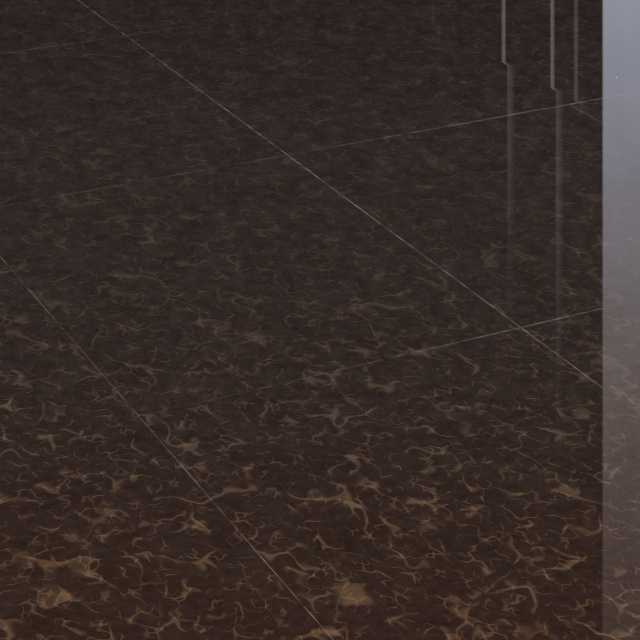
Give the GLSL for this texture, as a Shadertoy shader.

```glsl
vec2 hash2(vec2 cell) {
    vec3 h = fract(vec3(cell.xyx) * vec3(0.1031, 0.1030, 0.0973));
    h += dot(h, h.yzx + 33.33);
    return fract((h.xx + h.yz) * h.zy);
}

vec2 gradientAt(vec2 cell) {
    float angle = 6.2832 * hash2(cell).x;
    return vec2(cos(angle), sin(angle));
}

float gradientNoise(vec2 p) {
    vec2 i = floor(p), f = p - i;
    vec2 s = f * f * f * (f * (f * 6.0 - 15.0) + 10.0);
    float a = dot(gradientAt(i), f);
    float b = dot(gradientAt(i + vec2(1, 0)), f - vec2(1, 0));
    float c = dot(gradientAt(i + vec2(0, 1)), f - vec2(0, 1));
    float d = dot(gradientAt(i + vec2(1, 1)), f - vec2(1, 1));
    return mix(mix(a, b, s.x), mix(c, d, s.x), s.y);
}

// Gap between the two nearest scattered points, zero on cell borders
float cellBorder(vec2 p) {
    vec2 i = floor(p);
    float nearest = 9.0, second = 9.0;
    for (int k = 0; k < 9; k++) {
        vec2 cell = i + vec2(k % 3 - 1, k / 3 - 1);
        float d = length(cell + hash2(cell) - p);
        second = min(second, max(nearest, d));
        nearest = min(nearest, d);
    }
    return second - nearest;
}

// Angular, broken mineral veins in three sizes
float marbleVeins(vec2 p) {
    float veins = 0.0;
    float scale = 13.0, strength = 0.9;
    for (int i = 0; i < 3; i++) {
        vec2 q = p * scale + float(i) * 17.3;
        q += 0.5 * vec2(gradientNoise(q * 1.6), gradientNoise(q * 1.6 + 41.0));
        float patches = smoothstep(-0.08, 0.35, gradientNoise(q * 1.1 + 9.0));
        float crack = 1.0 - smoothstep(0.0, 0.08 + 0.14 * patches, cellBorder(q));
        veins += strength * crack * patches;
        scale *= 1.6;
        strength *= 0.85;
    }
    return veins;
}

// Thin worn joints between the tiles, x: receding, y: crossing
float tileSeams(vec2 tile, vec2 uv) {
    vec2 slope = sqrt(pow(dFdx(tile), vec2(2)) + pow(dFdy(tile), vec2(2)));
    vec2 dist = abs(fract(tile + 0.5) - 0.5) / (slope * iResolution.y);
    vec2 line = 1.0 - smoothstep(0.0, 0.0023, dist);
    float wear = clamp(0.75 + 1.1 * gradientNoise(tile * 7.0) + 1.1 * gradientNoise(tile * 31.0), 0.1, 1.3);
    float receding = tile.x > 1.5 ? 0.4 * smoothstep(0.87, 0.9, uv.x) : 0.55 + 0.3 * smoothstep(0.2, 0.5, uv.x);
    float crossing = 0.25 + 0.5 * smoothstep(0.4, 0.85, uv.x);
    if (tile.y > 0.5) crossing *= smoothstep(-0.05, 0.25, tile.x);
    if (tile.y < -0.5) crossing *= 1.0 - smoothstep(0.2, 0.4, uv.x);
    return wear * max(line.x * receding, line.y * crossing);
}

// Upright reflection: bright above its kink, shifted and fading below
float reflection(vec2 uv, float x, float kink, float foot) {
    float above = smoothstep(kink - 0.004, kink + 0.004, uv.y);
    float offset = uv.x - x - 0.008 * (1.0 - above);
    float crisp = 1.0 - smoothstep(0.001, 0.005, abs(offset));
    float soft = smoothstep(-0.004, -0.001, offset) * (1.0 - smoothstep(0.0, 0.012, offset));
    return mix(0.45 * soft * smoothstep(foot, kink, uv.y), 0.9 * crisp, above);
}

void mainImage(out vec4 fragColor, in vec2 fragCoord) {
    vec2 uv = fragCoord / iResolution.xy;

    // Perspective from canvas to floor, one unit per tile
    mat3 floorToCanvas = mat3(0.5426, 0.1499, 0.0775,
                              0.2335, -0.3861, -0.1959,
                              -0.0586, 0.6667, 1.0);
    vec3 q = inverse(floorToCanvas) * vec3(uv, 1.0);
    vec2 tile = q.xy / q.z;

    // Polished brown stone, duller with distance
    vec3 color = mix(vec3(0.196, 0.138, 0.118), vec3(0.184, 0.152, 0.142), smoothstep(0.0, 0.6, uv.y));
    color *= 1.0 - 0.1 * smoothstep(0.75, 1.0, uv.y);
    color += 0.02 * gradientNoise(tile * 9.0);
    color += 0.03 * gradientNoise(uv * vec2(45, 90));
    color += 0.02 * gradientNoise(uv * vec2(120, 190) + 7.0);
    float clarity = mix(1.0, 0.32, smoothstep(0.05, 0.75, uv.y));
    vec3 veinTint = mix(vec3(0.19, 0.15, 0.095), vec3(0.17, 0.145, 0.125), uv.y);
    color += veinTint * clarity * min(marbleVeins(tile), 1.2);

    // Joints, mostly lost under the wall reflection
    float wall = smoothstep(0.939, 0.944, uv.x);
    float seam = tileSeams(tile, uv) * (1.0 - wall * smoothstep(0.75, 0.5, uv.y));
    color = mix(color, vec3(0.47, 0.44, 0.43), 0.75 * min(seam, 1.0));

    // Reflected door frame
    float glow = reflection(uv, 0.787, 0.9, 0.45);
    glow += reflection(uv, 0.863, 0.86, 0.2);
    glow += 0.6 * reflection(uv, 0.9, 0.84, 0.82);
    glow += 0.15 * reflection(uv, 0.677, 0.96, 0.78);
    color = mix(color, vec3(0.44, 0.44, 0.46), 0.7 * min(glow, 1.0));

    // Pale wall reflected along the right edge, warmer toward its foot
    float haze = mix(0.17, 0.97, uv.y) + 0.05 * gradientNoise(uv * vec2(25, 9));
    vec3 wallTint = mix(vec3(0.54, 0.49, 0.48), vec3(0.56, 0.57, 0.62), smoothstep(0.2, 0.9, uv.y));
    color = mix(color, wallTint, wall * haze);

    // Sparse dust glints
    float dust = smoothstep(0.56, 0.66, gradientNoise(uv * 95.0 + 5.0));
    color += 0.2 * dust * smoothstep(0.75, 0.95, uv.x) * uv.y;

    fragColor = vec4(color, 1.0);
}
```
